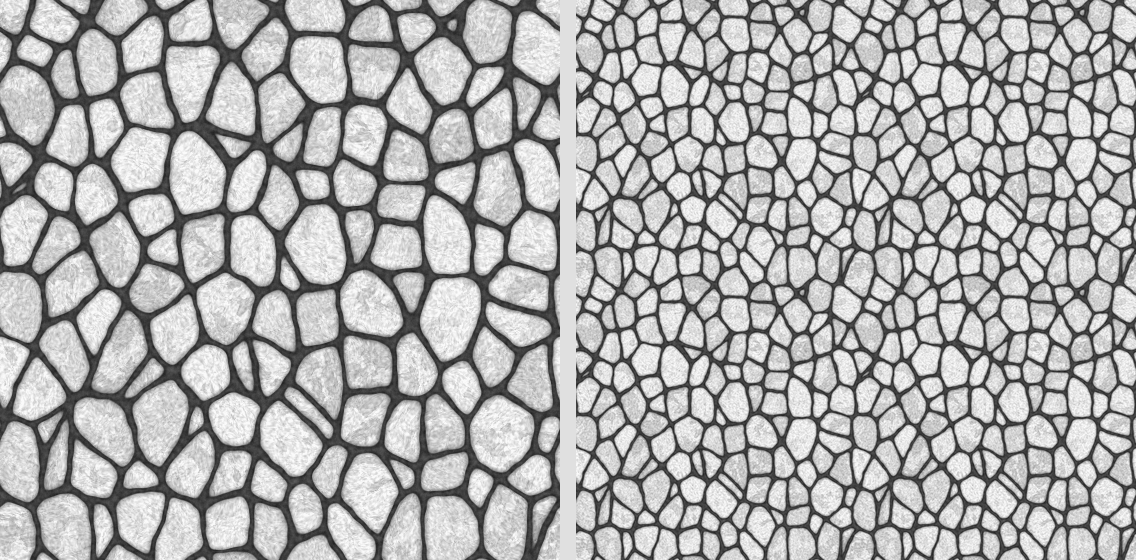
Left: one tile. Right: repeated 2 by 2.
A WebGL 2 fragment shader for this texture:

```glsl
#version 300 es
precision highp float;

uniform vec2 u_resolution;
out vec4 fragColor;

const vec2 GRID = vec2(13.0, 10.0);

vec2 hash2(vec2 cell) {
    const uint K = 1664525u;
    uvec2 v = uvec2(ivec2(cell)) * K + 1013904223u;
    v.x += v.y * K;
    v.y += v.x * K;
    v ^= v >> 16u;
    v.x += v.y * K;
    v.y += v.x * K;
    v ^= v >> 16u;
    return vec2(v) * exp2(-32.0);
}

float cornerSlope(vec2 cell, vec2 offset, float period) {
    float angle = 6.2832 * hash2(mod(cell, period)).x;
    return dot(vec2(cos(angle), sin(angle)), offset);
}

// Gradient noise that wraps after a whole number of cells
float noise(vec2 p, float period) {
    vec2 i = floor(p), f = p - i, e = vec2(1.0, 0.0);
    vec2 u = f * f * f * (f * (f * 6.0 - 15.0) + 10.0);
    float low = mix(cornerSlope(i, f, period), cornerSlope(i + e, f - e, period), u.x);
    float high = mix(cornerSlope(i + e.yx, f - e.yx, period), cornerSlope(i + 1.0, f - 1.0, period), u.x);
    return mix(low, high, u.y);
}

float fbm(vec2 p, float period) {
    float sum = 0.0, amp = 0.6;
    for (int i = 0; i < 4; i++) {
        sum += amp * noise(p, period);
        p *= 2.0;
        period *= 2.0;
        amp *= 0.6;
    }
    return sum;
}

// Scattered site: xy is the offset from p, z the weight that swells the stone
vec3 site(vec2 cell, vec2 p) {
    vec2 id = mod(cell, GRID);
    float size = hash2(id + 71.0).x;
    return vec3(cell + 0.06 + 0.88 * hash2(id) - p, 0.5 * size * size);
}

// Signed distance to the rounded stone outline, in canvas units
float stoneEdge(vec2 p, out vec2 id, out vec2 local) {
    vec2 base = floor(p), owner = base;
    float best = 1e5;
    vec3 center = vec3(0.0);
    for (int k = 0; k < 25; k++) {
        vec2 cell = base + vec2(k % 5, k / 5) - 2.0;
        vec3 s = site(cell, p);
        float power = dot(s.xy, s.xy) - s.z;
        if (power < best) {
            best = power;
            owner = cell;
            center = s;
        }
    }
    float sum = 0.0;
    for (int k = 0; k < 49; k++) {
        vec2 cell = base + vec2(k % 7, k / 7) - 3.0;
        if (cell == owner) continue;
        vec3 s = site(cell, p);
        float gain = 0.5 * (dot(s.xy, s.xy) - s.z - best);
        float d = gain / max(length((s.xy - center.xy) * GRID), 0.5);
        sum += exp(-190.0 * d);
    }
    id = mod(owner, GRID);
    local = -center.xy / GRID;
    return -log(sum) / 190.0;
}

// Blotchy, pitted mineral surface
float stoneTone(vec2 local, vec2 id) {
    vec2 look = hash2(id + 137.0);
    float angle = 6.2832 * look.x;
    vec2 q = mat2(cos(angle), sin(angle), -sin(angle), cos(angle)) * local * vec2(1.0, 1.25);
    q = q * 19.0 + 40.0 + 200.0 * hash2(id + 211.0);
    q += 0.16 * vec2(noise(q * 1.5, 512.0), noise(q * 1.5 + 31.0, 512.0));
    float blotch = fbm(q, 512.0);
    float patches = smoothstep(-0.02, 0.05, blotch + 0.25 * (look.y - 0.5));
    float relief = fbm(q * 3.0, 512.0) - fbm(q * 3.0 + 0.13, 512.0);
    float vein = 1.0 - smoothstep(0.0, 0.03, abs(noise(q * 1.7 + 9.0, 512.0) + 0.3 * blotch));
    float grain = noise(q * 7.0, 2048.0) + 0.8 * noise(q * 12.0 + 5.0, 4096.0);
    float tone = 0.93 - mix(0.06, 0.14, look.x) * patches - 0.04 * look.y;
    return tone + 0.2 * relief + 0.13 * grain - 0.06 * vein + 0.05 * blotch;
}

void main() {
    vec2 uv = gl_FragCoord.xy / u_resolution;

    // Uneven outlines
    vec2 warped = uv + 0.012 * vec2(noise(uv * 10.0, 10.0), noise(uv * 10.0 + 4.5, 10.0));
    warped += 0.0035 * vec2(noise(uv * 40.0, 40.0), noise(uv * 40.0 + 17.5, 40.0));

    vec2 id, local;
    float edge = stoneEdge(warped * GRID, id, local);
    edge -= 0.0044 + 0.003 * noise(uv * 14.0, 14.0);

    // Gritty mortar, shaded beside the stones
    float grit = fbm(uv * 90.0, 90.0);
    float mortar = 0.265 - 0.065 * smoothstep(-0.006, -0.001, edge) + 0.16 * grit;

    // Stones darken towards their rounded rims
    float rim = smoothstep(-0.002, 0.008, edge);
    float stone = min(stoneTone(local, id), 0.98) * mix(0.66, 1.0, rim);

    float aa = max(0.0014, 0.7 / u_resolution.y);
    float tone = mix(mortar, stone, smoothstep(-aa, aa, edge));
    fragColor = vec4(vec3(clamp(tone, 0.0, 1.0)), 1.0);
}
```
